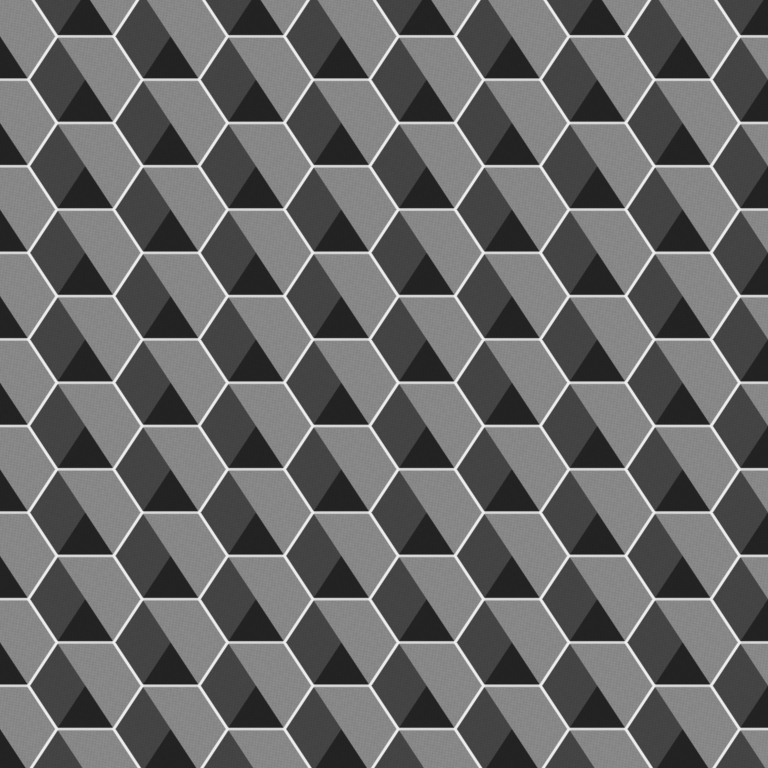
A three.js fragment shader for this pattern:

```glsl
varying vec2 vUv;

// Offset from the centre of the nearest hexagon, in canvas units.
vec2 hexOffset(vec2 uv) {
  vec2 period = vec2(3.0, 1.732);
  vec2 p = vec2(uv.x * 13.5, (uv.y * 8.87 + 0.05) * period.y);
  vec2 oddColumn = mod(p + vec2(0.0, 0.5 * period.y), period) - 0.5 * period;
  vec2 evenColumn = mod(p + vec2(1.5, 0.0), period) - 0.5 * period;
  vec2 nearest = dot(oddColumn, oddColumn) < dot(evenColumn, evenColumn) ? oddColumn : evenColumn;
  return nearest / vec2(13.5, 8.87 * period.y);
}

// Soft coverage of the side where the distance is positive.
float cover(float dist) {
  return smoothstep(-0.0012, 0.0012, dist);
}

// Fine woven grain from layered sines.
float weave(vec2 uv) {
  float threads = sin(dot(uv, vec2(930.0, 790.0))) * sin(dot(uv, vec2(-610.0, 980.0)));
  float drift = sin(uv.x * 413.0 + 2.0 * sin(uv.y * 167.0)) * sin(uv.y * 487.0 + 2.0 * sin(uv.x * 139.0));
  return 0.7 * threads + 0.3 * drift;
}

void main() {
  vec2 c = hexOffset(vUv);
  vec2 halfSize = vec2(1.0 / 13.5, 0.5 / 8.87);
  vec2 slope = normalize(vec2(halfSize.y, 0.5 * halfSize.x));

  // Facets: dark rhombus, black bottom triangle, light trapezoid.
  float tone = mix(0.265, 0.135, cover(dot(c, vec2(slope.x, -slope.y))));
  tone = mix(tone, 0.53, cover(dot(c, slope)));
  tone *= 1.0 + 0.05 * weave(vUv);

  // Outline: flat edges a little dimmer than the slanted ones.
  float flatEdge = halfSize.y - abs(c.y);
  float slantEdge = halfSize.x * slope.x - dot(abs(c), slope);
  tone = mix(tone, 0.85, cover(0.0017 - flatEdge));
  tone = mix(tone, 0.93, cover(0.0019 - slantEdge));

  gl_FragColor = vec4(vec3(tone), 1.0);
}
```
